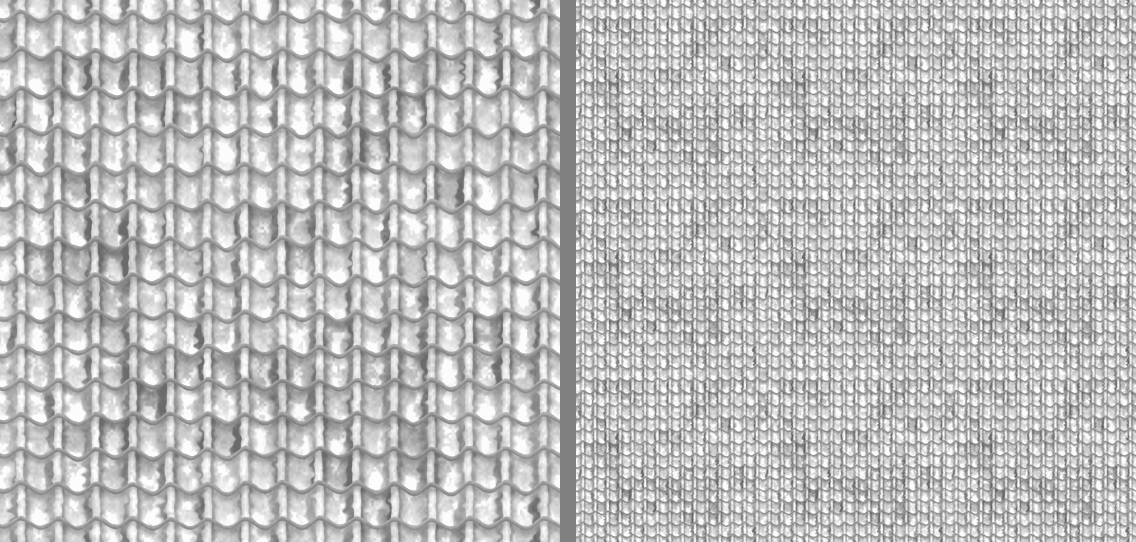
Left: one tile. Right: repeated 3 by 3.
A Shadertoy shader for this texture:

```glsl
// Glazed grey roof tiles: 15 columns by 15 rows of sagging pans between
// narrow bright ridges. Each row ends in a rounded lip shading the next one;
// wrapping noise adds ragged reflections, stains and grain.

const float TAU = 6.28319;

float hash(vec2 p) {
    return fract(sin(dot(p, vec2(127.1, 311.7))) * 43758.5453);
}

// Value noise on a whole number of cells, so it wraps at the canvas edges.
float noise(vec2 uv, vec2 cells) {
    vec2 p = uv * cells, i = floor(p), f = fract(p);
    f = f * f * (3.0 - 2.0 * f);
    vec2 a = mod(i, cells), b = mod(i + 1.0, cells);
    return mix(mix(hash(a), hash(vec2(b.x, a.y)), f.x),
               mix(hash(vec2(a.x, b.y)), hash(b), f.x), f.y);
}

// Soft-edged band between two positions.
float band(float lo, float hi, float soft, float v) {
    return smoothstep(lo - soft, lo + soft, v) * (1.0 - smoothstep(hi - soft, hi + soft, v));
}

void mainImage(out vec4 fragColor, in vec2 fragCoord) {
    vec2 uv = fragCoord / iResolution.xy;
    float pixel = 15.0 / iResolution.y;

    // Tile layout: across runs ridge to ridge, down runs lip to lip.
    float column = 15.0 * uv.x - 0.55;
    float across = fract(column);
    float sag = 0.26 * pow(abs(sin(0.5 * TAU * pow(across, 1.15))), 1.6);
    float drift = 0.53 - 0.13 * cos(TAU * uv.y);
    float row = 15.0 * (1.0 - uv.y) - drift - sag - 0.12 * (noise(uv, vec2(15.0)) - 0.5);
    float down = fract(row);
    vec2 tile = mod(vec2(floor(column), floor(row)), 15.0);

    // Noise layers, from wide stains to fine grain.
    float stain = noise(uv, vec2(8.0, 7.0));
    float ragged = noise(uv, vec2(75.0, 105.0)) - 0.5;
    float blotch = noise(uv, vec2(60.0, 45.0));
    float grain = noise(uv, vec2(230.0, 190.0)) - 0.5;

    // Concave pan with a mottled reflection and a brighter lower end.
    float shade = 0.77 + 0.11 * band(0.27, 0.68, 0.12, across + 0.12 * ragged);
    shade += 0.16 * (blotch - 0.5) + 0.09 * grain;
    shade += 0.1 * smoothstep(0.45, 0.85, down) * band(0.25, 0.75, 0.12, across);
    float glint = band(0.3, 0.66, 0.09, across + 0.2 * ragged);
    shade += 0.13 * glint * smoothstep(0.5, 0.75, blotch + 0.3 * grain);

    // Flanks: soft shade on the left, ragged dark reflection on the right.
    shade -= 0.13 * band(0.08, 0.2, 0.06, across + 0.08 * ragged);
    float reach = 0.66 + 0.16 * hash(tile + 3.7);
    float streak = band(reach, 0.92, 0.045, across + 0.2 * ragged);
    shade -= (0.06 + 0.24 * hash(tile + 9.1)) * streak * smoothstep(0.03, 0.3, down);

    // Some tiles and patches are dirtier.
    shade -= 0.2 * pow(hash(tile + 5.3), 5.0);
    shade -= 0.13 * smoothstep(0.58, 0.95, stain);

    // Bright rounded ridge, slightly shifted in each row.
    float toRidge = across - step(0.5, across) + 0.05 * (hash(vec2(tile.y, 2.0)) - 0.5);
    toRidge += 0.04 * ragged;
    float ridge = 1.0 - smoothstep(0.075, 0.125, abs(toRidge));
    float ridgeShade = 0.95 - 1.1 * abs(toRidge - 0.015) + 0.14 * (blotch - 0.5) + 0.12 * grain;
    shade = mix(shade, ridgeShade - 0.08 * smoothstep(0.6, 0.9, stain), ridge);

    // Shadow under the lip above, then the lip itself.
    shade *= 1.0 - 0.2 * (1.0 - smoothstep(0.04, 0.3, down + 0.06 * ragged));
    float soft = max(0.05, pixel);
    float lip = max(smoothstep(0.91 - soft, 0.91, down + 0.05 * ragged),
                    1.0 - smoothstep(0.0, soft, down));
    float lipShade = mix(0.53, 0.67, smoothstep(0.0, 0.1, min(down, 1.0 - down)));
    lipShade += 0.06 * (stain < 0.0 ? 0.0 : 0.5 - stain) + 0.05 * grain;
    shade = mix(shade, lipShade, lip);

    fragColor = vec4(vec3(clamp(shade, 0.42, 0.99)), 1.0);
}
```
